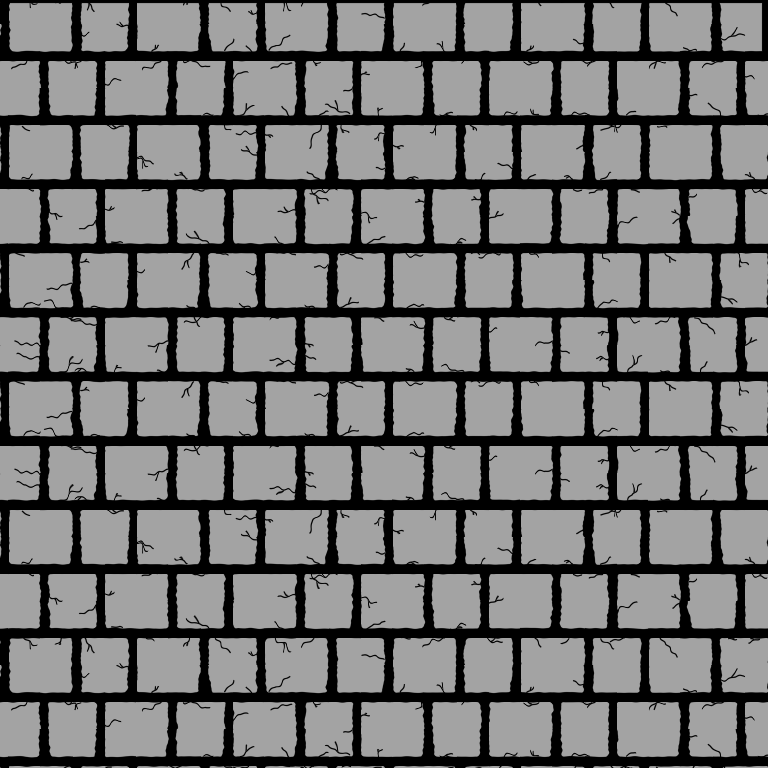
This texture is drawn by a WebGL 1 fragment shader. Its source:

```glsl
precision highp float;

uniform vec2 u_resolution;

float hash(vec2 p) {
    return fract(sin(dot(p, vec2(127.1, 311.7))) * 43758.55);
}

vec2 gradient(vec2 cell) {
    float a = 6.2832 * hash(cell);
    return vec2(cos(a), sin(a));
}

float gradientNoise(vec2 p) {
    vec2 i = floor(p), f = p - i;
    vec2 u = f * f * (3.0 - 2.0 * f);
    vec2 e = vec2(0.0, 1.0);
    return mix(
        mix(dot(gradient(i), f), dot(gradient(i + e.yx), f - e.yx), u.x),
        mix(dot(gradient(i + e.xy), f - e.xy), dot(gradient(i + e.yy), f - e.yy), u.x), u.y);
}

vec2 rotate(vec2 p, float a) {
    float c = cos(a), s = sin(a);
    return vec2(c * p.x + s * p.y, c * p.y - s * p.x);
}

// Distance to a segment running from the origin along x
float segment(vec2 p, float len) {
    return length(p - vec2(clamp(p.x, 0.0, len), 0.0));
}

// Signed distance to a brick with frayed sides, negative inside
float brickDistance(vec2 p, vec2 halfSize, vec2 seed) {
    vec2 side = sign(p);
    vec2 lane = seed * 7.3 + side * 2.7 + 0.4;
    float fray = 0.018 * gradientNoise(vec2(p.y * 9.0, lane.x + lane.y * 3.1))
               + 0.012 * gradientNoise(vec2(p.y * 32.0, lane.x * 1.7 + lane.y));
    float chip = 0.009 * gradientNoise(vec2(p.x * 14.0, lane.y + lane.x * 2.3));
    float flare = 0.012 * smoothstep(0.0, 0.22, p.y);
    vec2 d = abs(p) - halfSize + vec2(fray + flare * hash(lane), chip) + 0.02;
    return length(max(d, 0.0)) + min(max(d.x, d.y), 0.0) - 0.02;
}

// Distance to the cracks that grow inward from near the four corners
float crackDistance(vec2 p, vec2 halfSize, vec2 seed) {
    float nearest = 1.0;
    for (int i = 0; i < 4; i++) {
        float n = float(i);
        vec2 corner = vec2(mod(n, 2.0), floor(n / 2.0)) * 2.0 - 1.0;
        vec2 key = seed + n * vec2(17.3, 5.9);
        float place = hash(key + 1.1), turn = hash(key + 2.2), size = hash(key + 3.3);
        bool fromSide = hash(key) > 0.68;

        vec2 start = fromSide ? vec2(0.0, 0.05 + 0.22 * place) : vec2(0.02 + 0.12 * place, 0.0);
        float angle = fromSide ? mix(-0.3, 0.5, turn) : mix(0.1, 1.1, turn * turn);
        float len = mix(0.06, 0.21, size * size);

        vec2 q = rotate(halfSize - p * corner - start, angle);
        q.y -= 0.045 * gradientNoise(vec2(q.x * 17.0, hash(key + 4.4) * 50.0));
        float d = segment(q, len);
        if (hash(key + 5.5) > 0.5) {
            float fork = turn > 0.5 ? 0.8 : -0.8;
            d = min(d, segment(rotate(q - vec2(len * 0.45, 0.0), fork), len * 0.4));
        }
        float chance = corner.y < 0.0 ? 0.78 : 0.5;
        if (hash(key + 6.6) < chance) nearest = min(nearest, d);
    }
    return nearest;
}

void main() {
    // Six wide-and-narrow pairs across the canvas, y running down
    float scale = 6.0 / min(u_resolution.x, u_resolution.y);
    vec2 p = gl_FragCoord.xy * scale;
    p.y = 6.0 - p.y;

    // Courses: every other one is shifted by a quarter pair
    float y = p.y + 0.026;
    float row = floor(y / 0.501);
    float odd = mod(row, 2.0);
    float x = p.x + 0.25 * odd - 0.07;
    float column = floor(x);
    vec2 local = vec2(x - column, y - row * 0.501);

    // Alternate wide and narrow bricks
    float narrow = step(0.527, local.x);
    vec2 halfSize = vec2(mix(0.246, 0.186, narrow), 0.213);
    local -= vec2(mix(0.246, 0.748, narrow), 0.213);

    // Course pairs mirror about the middle of the wall
    float pair = floor(row / 2.0);
    vec2 seed = vec2(column * 2.0 + narrow, min(pair, 5.0 - pair) * 2.0 + odd);

    float brick = brickDistance(local, halfSize, seed);
    float crack = crackDistance(local, halfSize, seed) - 0.005;

    // Dark rim along the top and at the end of the first course
    brick = max(brick, 0.024 - p.y);
    if (row < 0.5) brick = max(brick, p.x - 5.953);

    float soft = 0.7 * scale;
    float face = 1.0 - smoothstep(-soft, soft, brick);
    face *= smoothstep(-soft, soft, crack);
    gl_FragColor = vec4(vec3(0.64) * face, 1.0);
}
```
